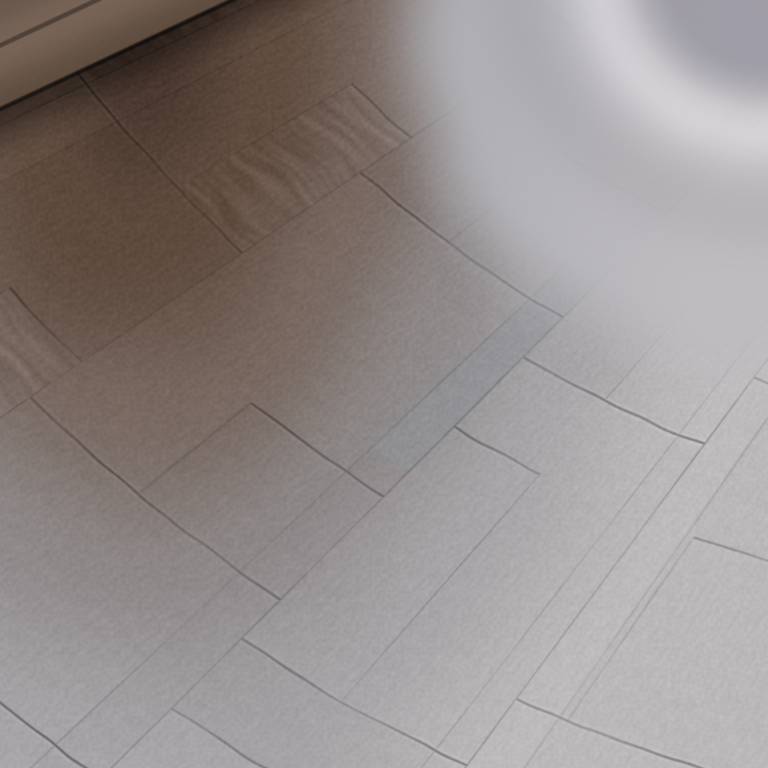
Reproduce this texture procedurally as a WebGL 2 fragment shader.

```glsl
#version 300 es
precision highp float;
// Plank floor in raking light: rows fan out from a distant point, staggered
// joints split them into planks and narrow strips, and a warm shadow gives way
// to pale haze. Rows are angles about the fan point, joints are sheared radii.

#define FAN_POINT vec2(1.9, 1.75)
#define FIRST_ROW 0.439
#define ROW_PITCH 0.168
#define PLANK_LENGTH 0.52
#define JOINT_SHEAR 0.45
#define SEAM_WIDTH 0.0011
#define JOINT_WIDTH 0.0016
#define GRAIN 0.030
#define PANEL_VARIATION 0.022
#define HAZE_CENTER vec2(0.95, 0.95)

uniform vec2 u_resolution;
out vec4 outColor;

float hash(vec2 p) {
  vec3 q = fract(p.xyx * vec3(0.1031, 0.1030, 0.0973));
  q += dot(q, q.yzx + 33.33);
  return fract((q.x + q.y) * q.z);
}

vec2 gradient(vec2 cell) {
  float a = 6.2832 * hash(cell);
  return vec2(cos(a), sin(a));
}

float gradientNoise(vec2 p) {
  vec2 i = floor(p), f = fract(p);
  vec2 w = f * f * f * (f * (f * 6.0 - 15.0) + 10.0);
  vec2 e = vec2(0.0, 1.0);
  float low = mix(dot(gradient(i), f), dot(gradient(i + e.yx), f - e.yx), w.x);
  float high = mix(dot(gradient(i + e), f - e), dot(gradient(i + 1.0), f - 1.0), w.x);
  return mix(low, high, w.y);
}

// Coverage of a line, given the distance to its centre.
float stroke(float d, float halfWidth) {
  float soft = 0.0008 + 0.7 / u_resolution.y;
  return 1.0 - smoothstep(halfWidth - soft, halfWidth + soft, abs(d));
}

// Light falling on the floor, from deep brown to pale grey.
vec3 floorLight(float t) {
  vec3 c = mix(vec3(0.28, 0.21, 0.175), vec3(0.38, 0.30, 0.25), smoothstep(0.0, 0.17, t));
  c = mix(c, vec3(0.47, 0.41, 0.38), smoothstep(0.17, 0.34, t));
  c = mix(c, vec3(0.55, 0.53, 0.53), smoothstep(0.32, 0.46, t));
  c = mix(c, vec3(0.64, 0.63, 0.64), smoothstep(0.44, 0.60, t));
  return mix(c, vec3(0.74, 0.73, 0.735), smoothstep(0.56, 0.82, t));
}

// Soft reflection: a grey disc with a bright rim and a faint outer shadow.
vec3 hazeColor(vec2 p) {
  float d = length(p - vec2(1.0, 1.05));
  vec3 c = mix(vec3(0.69, 0.69, 0.71), vec3(0.75, 0.74, 0.755), smoothstep(0.5, 0.95, p.x));
  c *= 1.0 - 0.05 * exp(-pow((d - 0.33) / 0.05, 2.0));
  c += 0.09 * exp(-pow((d - 0.225) / 0.04, 2.0));
  return mix(c, vec3(0.62, 0.61, 0.65), smoothstep(0.20, 0.13, d));
}

void main() {
  vec2 p = gl_FragCoord.xy / u_resolution;

  // Fan coordinates, with a slight wobble for hand-laid edges.
  vec2 toFan = FAN_POINT - p;
  float radius = length(toFan), angle = atan(toFan.y, toFan.x);
  float wobble = 0.004 * gradientNoise(p * 17.0);
  float row = (angle - FIRST_ROW) / ROW_PITCH;
  row += 0.3 * wobble - 0.055 * cos(3.1416 * row);
  float along = radius + JOINT_SHEAR * angle + wobble;
  float across = fract(row), rowScale = ROW_PITCH * radius;
  int k = int(clamp(floor(row), 0.0, 3.0));

  // Per-row layout: stagger, short joint, midline and border strip.
  float stagger = vec4(0.105, 0.44, 0.513, 0.405)[k];
  float split = vec4(0.49, 0.635, 0.245, 0.44)[k];
  float midline = vec4(0.60, 0.45, 0.45, 0.20)[k];
  float strip = vec4(0.20, 0.83, 0.87, 0.17)[k];
  float plank = (along - stagger) / PLANK_LENGTH, u = fract(plank);
  float inSplit = step(split, u);
  float inHalf = k == 2 ? step(across, midline) : step(midline, across);
  float inStrip = step(strip, across);

  // Seams run along rows, joints run across them.
  float fade = 0.65 + 0.7 * gradientNoise(p * 6.0 + 4.0);
  float rowEdge = min(across, 1.0 - across) * rowScale;
  float seams = 0.55 * stroke(rowEdge, SEAM_WIDTH);
  seams = max(seams, 0.32 * stroke((across - strip) * rowScale, SEAM_WIDTH));
  seams = max(seams, 0.40 * inSplit * stroke((across - midline) * rowScale, SEAM_WIDTH));
  float jointEdge = min(u, 1.0 - u) * PLANK_LENGTH;
  float shortEdge = (u - split) * PLANK_LENGTH;
  float joints = max(stroke(jointEdge, JOINT_WIDTH), inHalf * stroke(shortEdge, JOINT_WIDTH));
  float glint = max(stroke(jointEdge - 0.004, JOINT_WIDTH), inHalf * stroke(shortEdge - 0.004, JOINT_WIDTH));

  // Panel tone, fine grain and carved ripples.
  vec2 panel = vec2(floor(plank) * 3.0 + inSplit * inHalf, floor(row) * 2.0 + inStrip);
  float tone = PANEL_VARIATION * (hash(panel + 7.0) - 0.5);
  float grain = gradientNoise(p * 190.0) + 0.7 * gradientNoise(vec2(along * 45.0, angle * 330.0));
  float ripple = gradientNoise(vec2(along * 85.0 + 2.0 * gradientNoise(p * 12.0), angle * 22.0));
  ripple *= k == 0 ? inSplit * inHalf : 0.12;

  vec3 color = floorLight(length((p - vec2(0.18, 0.95)) * vec2(1.0, 0.65)) + 0.03 * gradientNoise(p * 4.0));
  float coolStrip = k == 1 ? inStrip * smoothstep(2.29, 2.28, along) : 0.0;
  color = mix(color, vec3(0.57, 0.58, 0.60), 0.65 * coolStrip);
  color += tone + GRAIN * grain + 0.07 * ripple;
  color += 0.025 * glint * fade;
  color *= 1.0 - 0.42 * fade * max(seams, 0.85 * joints);

  // Haze hides the planks towards the upper right.
  float haze = smoothstep(0.50, 0.33, length(p - HAZE_CENTER) + 0.04 * gradientNoise(p * 5.0));
  color = mix(color, hazeColor(p), 0.95 * haze);

  // Skirting board with a groove and a dark gap at the floor.
  float height = (FIRST_ROW - angle) * radius;
  vec3 board = mix(vec3(0.37, 0.30, 0.25), vec3(0.47, 0.39, 0.34), smoothstep(0.0, 0.07, height));
  board *= 1.0 - 0.35 * stroke(height - 0.075, 0.003) - 0.12 * smoothstep(0.075, 0.13, height);
  color *= 1.0 - 0.40 * smoothstep(-0.07, 0.0, height);
  color = mix(color, board + 0.008 * grain, smoothstep(0.0, 0.003, height));
  color *= 1.0 - 0.5 * stroke(height, 0.003);

  outColor = vec4(color, 1.0);
}
```
